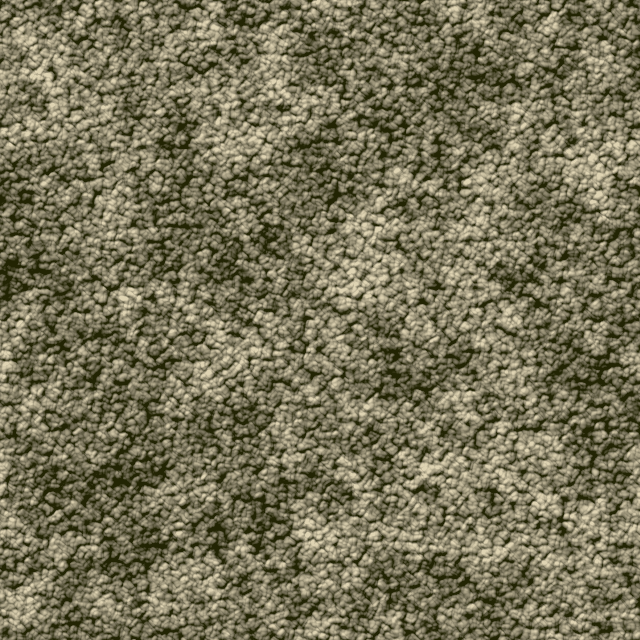
A WebGL 1 fragment shader for this texture:

```glsl
precision highp float;

uniform vec2 u_resolution;

const vec3 CREVICE = vec3(0.22, 0.22, 0.10);
const vec3 FLANK = vec3(0.44, 0.42, 0.33);
const vec3 CREST = vec3(0.79, 0.75, 0.63);
const float FLANK_TONE = 0.386;
const vec2 LIGHT_DIR = vec2(-0.35, 0.94);
const float GRAINS_ACROSS = 82.0;

vec3 hash3(vec2 cell) {
  vec3 q = fract(cell.xyx * vec3(0.1031, 0.1030, 0.0973));
  q += dot(q, q.yxz + 33.33);
  return fract((q.xxy + q.yzz) * q.zyx);
}

// Rounded domes of random lift and width, joined by a soft maximum
float grains(vec2 p, float sharpness) {
  vec2 cell = floor(p);
  float sum = 0.0;
  for (int y = -1; y <= 1; y++) {
    for (int x = -1; x <= 1; x++) {
      vec2 id = cell + vec2(float(x), float(y));
      vec3 rnd = hash3(id);
      vec2 d = p - id - rnd.xy;
      float steepness = mix(1.8, 3.0, fract(rnd.z * 7.0));
      float dome = 1.0 + 0.8 * rnd.z - steepness * dot(d, d);
      sum += exp(sharpness * dome);
    }
  }
  return log(sum) / sharpness;
}

// Smooth cellular noise centred on zero
float patches(vec2 p) {
  vec2 cell = floor(p);
  float total = 0.0;
  float weights = 0.0;
  for (int y = -1; y <= 1; y++) {
    for (int x = -1; x <= 1; x++) {
      vec2 id = cell + vec2(float(x), float(y));
      vec3 rnd = hash3(id);
      vec2 d = p - id - rnd.xy;
      float w = exp(-5.0 * dot(d, d));
      total += w * (rnd.z - 0.5);
      weights += w;
    }
  }
  return total / weights;
}

// Layered sines that bend the grains out of round
vec2 warp(vec2 p) {
  vec2 bend = sin(p.yx * vec2(151.0, 173.0) + 3.0 * sin(p * 47.0));
  bend += 0.5 * sin(p.yx * vec2(389.0, 347.0) + 2.0 * sin(p * 113.0));
  return p + 0.0012 * bend;
}

float surface(vec2 p) {
  vec2 q = warp(p) * GRAINS_ACROSS;
  float coarse = grains(q + 11.0, 9.0);
  float fine = grains(q * 1.9 + 57.0, 8.0);
  return 0.67 * coarse + 0.33 * fine;
}

vec3 ramp(float tone) {
  vec3 low = mix(CREVICE, FLANK, tone / FLANK_TONE);
  vec3 high = mix(FLANK, CREST, (tone - FLANK_TONE) / (1.0 - FLANK_TONE));
  return tone < FLANK_TONE ? low : high;
}

void main() {
  vec2 p = gl_FragCoord.xy / u_resolution.y;

  // Relief and its slope towards the light
  float height = surface(p);
  float towardsLight = surface(p + LIGHT_DIR * 0.3 / GRAINS_ACROSS);
  float slope = height - towardsLight;

  // Uneven ground in three sizes
  float ground = 0.30 * patches(p * 7.0 + 3.0)
               + 0.36 * patches(p * 17.0 + 29.0)
               + 0.48 * patches(p * 38.0 + 71.0);

  float tone = 0.55 + 0.62 * (height - 1.10) + 0.42 * slope + ground;
  gl_FragColor = vec4(ramp(clamp(tone, -0.15, 1.15)), 1.0);
}
```
